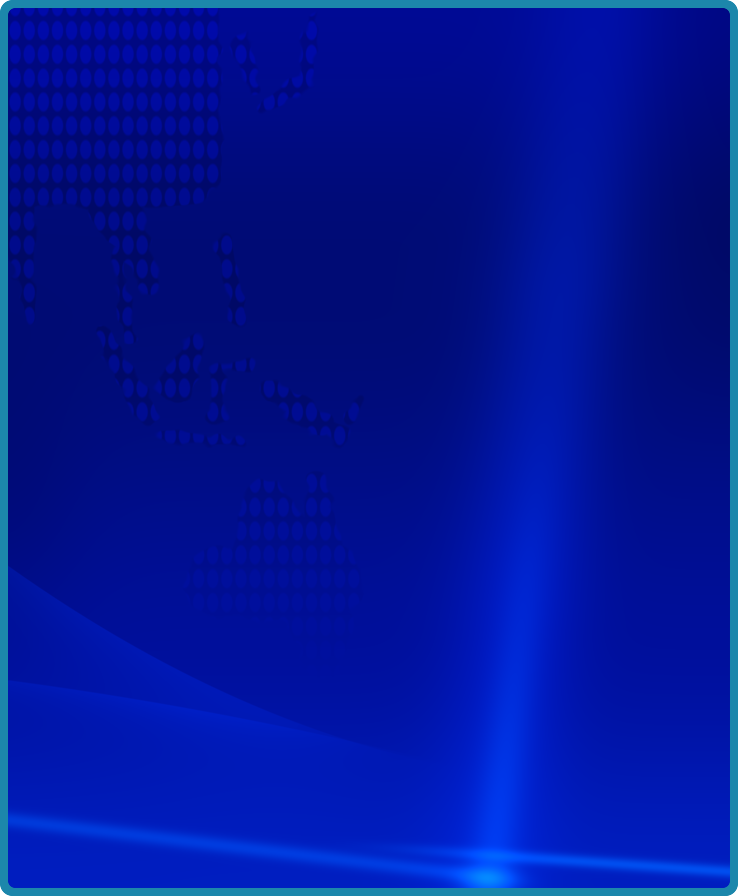
Give the GLSL for this background, as a Shadertoy shader.

```glsl
// A deep blue backdrop with a leaning light beam, curved light streaks near the
// floor and a faint map of oval dots, inside a rounded teal frame. Gradients and
// gaussians make the light; tapered capsules with noisy coasts make the land.

const vec3 TEAL = vec3(0.11, 0.53, 0.67);
const vec3 PAPER = vec3(1.0);

float hash(vec2 p) {
    vec3 q = fract(vec3(p.xyx) * 0.1031);
    q += dot(q, q.yzx + 33.33);
    return fract((q.x + q.y) * q.z);
}

float noise(vec2 p) {
    vec2 i = floor(p), f = fract(p);
    f = f * f * (3.0 - 2.0 * f);
    return mix(mix(hash(i), hash(i + vec2(1, 0)), f.x),
               mix(hash(i + vec2(0, 1)), hash(i + vec2(1, 1)), f.x), f.y);
}

float gauss(float d, float width) {
    return exp(-d * d / (width * width));
}

float roundBox(vec2 p, vec2 halfSize, float radius) {
    vec2 d = abs(p) - halfSize + radius;
    return length(max(d, 0.0)) + min(max(d.x, d.y), 0.0) - radius;
}

// Capsule from a to b whose radius runs from ra to rb
float taper(vec2 p, vec2 a, vec2 b, float ra, float rb) {
    vec2 ab = b - a;
    float t = clamp(dot(p - a, ab) / dot(ab, ab), 0.0, 1.0);
    return length(p - a - ab * t) - mix(ra, rb, t);
}

float mainland(vec2 p) {
    float d = roundBox(p - vec2(4, 97), vec2(20.5, 20), 4.0);
    d = min(d, taper(p, vec2(1.5, 78), vec2(3.5, 64.5), 2.2, 0.4));
    d = min(d, taper(p, vec2(13, 77), vec2(17, 68), 2.8, 1.0));
    d = min(d, taper(p, vec2(13, 72), vec2(14.4, 62), 0.6, 0.5));
    return min(d, taper(p, vec2(27, 95), vec2(28.3, 90), 1.1, 0.6));
}

float islands(vec2 p) {
    float d = taper(p, vec2(30, 88.3), vec2(34.3, 91), 0.9, 0.8);
    d = min(d, taper(p, vec2(34.3, 91), vec2(34.8, 98), 0.8, 0.6));
    d = min(d, taper(p, vec2(24.8, 73), vec2(26.7, 64.5), 0.8, 0.8));
    d = min(d, taper(p, vec2(11.5, 62.5), vec2(16.3, 54), 0.8, 1.2));
    d = min(d, taper(p, vec2(19.5, 57), vec2(22, 62), 2.0, 0.9));
    d = min(d, taper(p, vec2(18, 51.6), vec2(27, 50.5), 0.6, 0.5));
    d = min(d, taper(p, vec2(24.2, 53.5), vec2(24.3, 59), 0.9, 0.7));
    d = min(d, taper(p, vec2(24.5, 59), vec2(28, 59.3), 0.6, 0.5));
    d = min(d, taper(p, vec2(30, 56.5), vec2(38, 51.3), 1.0, 0.9));
    d = min(d, taper(p, vec2(33.5, 54), vec2(36, 52.5), 1.6, 1.3));
    return min(d, taper(p, vec2(39, 53.5), vec2(40.3, 55.5), 0.5, 0.4));
}

float southland(vec2 p) {
    float d = taper(p, vec2(24.5, 35), vec2(36, 35), 3.8, 4.5);
    d = min(d, taper(p, vec2(29.5, 44), vec2(31, 38), 2.3, 6.0));
    d = min(d, taper(p, vec2(35.3, 46.5), vec2(36, 40), 0.8, 2.2));
    return min(d, taper(p, vec2(36, 30), vec2(36, 26), 3.5, 2.0));
}

// Grid of upright ovals
float ovals(vec2 p, vec2 pitch, vec2 first, float blur) {
    vec2 cell = fract((p - first) / pitch + 0.5) - 0.5;
    float d = (length(cell) - 0.4) * pitch.x;
    return 1.0 - smoothstep(-blur, blur, d);
}

// Light that starts crisply at an edge and fades below it
float litEdge(float depth, float fade, float blur) {
    return smoothstep(-blur, blur, depth) * exp(-max(depth, 0.0) / fade);
}

vec3 backdrop(vec2 p) {
    vec3 c = mix(vec3(0, 0.115, 0.75), vec3(0, 0.06, 0.61), smoothstep(0.0, 30.0, p.y));
    c = mix(c, vec3(0, 0.045, 0.46), smoothstep(24.0, 66.0, p.y));
    c = mix(c, vec3(0, 0.04, 0.58), smoothstep(72.0, 100.0, p.y));
    float side = smoothstep(68.0, 82.0, p.x) * smoothstep(45.0, 80.0, p.y);
    float corner = gauss(p.x, 9.0) * gauss(p.y - 42.0, 16.0);
    return c - vec3(0, 0.01, 0.06) * (side + corner);
}

vec3 beam(vec2 p) {
    float d = p.x - 54.5 - 0.12 * p.y;
    float low = 1.0 - smoothstep(0.0, 60.0, p.y);
    float power = mix(0.19, 0.08, smoothstep(65.0, 100.0, p.y));
    power *= mix(0.5, 1.0, smoothstep(0.0, 40.0, p.y));
    vec3 wide = vec3(0, 0.25, 1.0) * power * gauss(d, d < 0.0 ? 7.5 : 6.5);
    return wide + vec3(0, 0.1, 0.11) * low * gauss(d, 2.6);
}

vec3 streaks(vec2 p, float blur) {
    float fade = 1.0 - smoothstep(18.0, 52.0, p.x);
    float upper = 37.5 - 0.72 * p.x + 0.0052 * p.x * p.x - p.y;
    float lower = 24.2 - 0.13 * p.x - 0.0012 * p.x * p.x - p.y;
    float veil = 0.1 * litEdge(upper, 7.0, blur) + 0.08 * litEdge(lower, 2.5, blur);
    float left = gauss(p.y - 8.6 + 0.119 * p.x, 0.9) * (1.0 - smoothstep(50.0, 62.0, p.x));
    float right = gauss(p.y - 8.3 + 0.0685 * p.x, 0.7) * smoothstep(34.0, 66.0, p.x);
    float flare = gauss(length((p - vec2(54.4, 1.9)) * vec2(0.4, 0.75)), 1.2);
    return vec3(0, 0.35, 1.0) * veil * fade + vec3(0, 0.12, 0.13) * left
         + vec3(0, 0.19, 0.19) * right + vec3(0.02, 0.22, 0.16) * flare;
}

void mainImage(out vec4 fragColor, in vec2 fragCoord) {
    // Hundredths of the canvas height
    float blur = 100.0 / iResolution.y;
    vec2 p = fragCoord * blur;
    vec2 middle = 0.5 * iResolution.xy * blur;

    vec3 color = backdrop(p) + beam(p) + streaks(p, blur);

    // Dotted map, fainter toward the south
    float coast = min(min(mainland(p), islands(p)), southland(p));
    coast += 0.9 * (noise(p * 0.9) - 0.5);
    float land = 1.0 - smoothstep(-0.15, 0.15 + blur, coast);
    float dots = ovals(p, vec2(1.575, 2.66), vec2(1.69, 96.6), blur);
    float strength = smoothstep(20.0, 60.0, p.y);
    color += land * strength * mix(vec3(0, -0.01, -0.06), vec3(0, 0.0, 0.09), dots);

    // Rounded frame
    float outer = roundBox(p - middle, middle, 1.4);
    float inner = roundBox(p - middle, middle - 0.9, 0.8);
    color = mix(color, TEAL, smoothstep(-0.5 * blur, 0.5 * blur, inner));
    color = mix(color, PAPER, smoothstep(-0.5 * blur, 0.5 * blur, outer));
    fragColor = vec4(clamp(color, 0.0, 1.0), 1.0);
}
```
